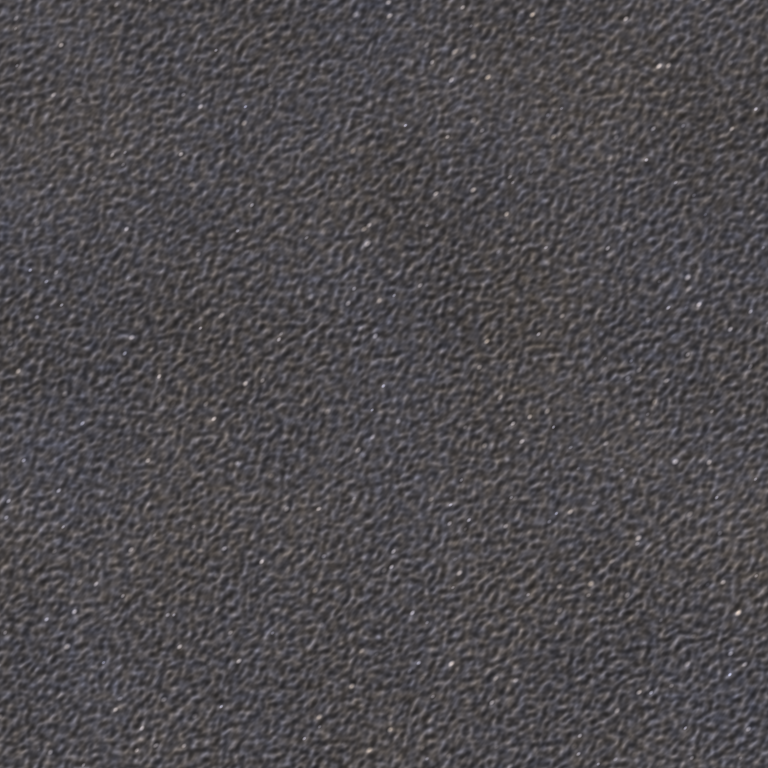
This texture is drawn by a WebGL 2 fragment shader. Its source:

```glsl
#version 300 es
precision highp float;
precision highp int;

#define GRAIN_FREQ vec2(82.0, 128.0)   // cells along and across the grain
#define GRAIN_ANGLE 0.72
#define LIGHT_SHIFT vec2(0.0035, -0.0045)
#define BASE_LUMA 0.302
#define CONTRAST 0.205
#define BASE_TINT vec3(1.0, 0.962, 0.997)
#define WARM_SHIFT vec3(0.05, 0.012, -0.07)
#define SPECK_FREQ 75.0
#define SPECK_SHARE 0.07
#define SPECK_GAIN 0.34

uniform vec2 u_resolution;
out vec4 fragColor;

// Two random values in 0..1 for an integer cell
vec2 hash2(vec2 cell) {
    uvec2 v = uvec2(ivec2(cell)) * 1664525u + 1013904223u;
    for (int i = 0; i < 2; i++) {
        v.x += v.y * 1664525u;
        v.y += v.x * 1664525u;
        v ^= v >> 16u;
    }
    return vec2(v & 0xffffu) / 65535.0;
}

mat2 rotation(float angle) {
    float c = cos(angle), s = sin(angle);
    return mat2(c, -s, s, c);
}

float cornerSlope(vec2 cell, vec2 offset) {
    float angle = 6.2832 * hash2(cell).x;
    return dot(vec2(cos(angle), sin(angle)), offset);
}

float gradientNoise(vec2 p) {
    vec2 cell = floor(p), f = fract(p);
    vec2 u = f * f * f * (f * (f * 6.0 - 15.0) + 10.0);
    vec2 e = vec2(0.0, 1.0);
    float low = mix(cornerSlope(cell, f), cornerSlope(cell + e.yx, f - e.yx), u.x);
    float high = mix(cornerSlope(cell + e.xy, f - e.xy), cornerSlope(cell + e.yy, f - e.yy), u.x);
    return mix(low, high, u.y);
}

// Height of the stone surface, stretched along the grain
float relief(vec2 p) {
    vec2 q = rotation(GRAIN_ANGLE) * p * GRAIN_FREQ;
    return gradientNoise(q) + 0.6 * gradientNoise(rotation(0.5) * q * 1.5 + 17.3);
}

// Sparse bright mineral flecks: x is brightness, y is warmth
vec2 specks(vec2 p) {
    vec2 q = p * SPECK_FREQ, cell = floor(q);
    vec2 sum = vec2(0.0);
    for (int y = -1; y <= 1; y++) {
        for (int x = -1; x <= 1; x++) {
            vec2 id = cell + vec2(x, y);
            vec2 kind = hash2(id + 311.0);
            vec2 d = rotation(GRAIN_ANGLE) * (q - id - hash2(id));
            float radius = mix(0.22, 0.4, kind.y);
            float shape = 1.0 - smoothstep(0.2, 1.0, length(d * vec2(0.8, 1.15)) / radius);
            float strength = max(0.0, 1.0 - kind.x / SPECK_SHARE);
            sum += shape * strength * vec2(1.0, kind.y - 0.5);
        }
    }
    return sum;
}

void main() {
    vec2 p = gl_FragCoord.xy / min(u_resolution.x, u_resolution.y);

    // Uneven grain direction
    vec2 bent = p + 0.003 * vec2(gradientNoise(p * 21.0), gradientNoise(p * 21.0 + 40.7));

    // Side-lit relief with a longer tail towards the highlights
    float tone = relief(bent) - 0.4 * relief(bent + LIGHT_SHIFT);
    tone += 0.35 * (tone * tone - 0.08);
    float patches = gradientNoise(p * 4.0 + 5.2) + 0.6 * gradientNoise(p * 13.0);
    float luma = BASE_LUMA + CONTRAST * mix(1.08, 0.92, p.y) * tone + 0.035 * patches;

    // Flecks and drifting warm and cool tints
    vec2 fleck = specks(bent);
    luma = max(luma + SPECK_GAIN * fleck.x, 0.1);
    float warmth = gradientNoise(p * 5.0 + 9.1) + 1.3 * gradientNoise(p * 70.0) + 1.5 * fleck.y;

    fragColor = vec4(luma * (BASE_TINT + WARM_SHIFT * warmth), 1.0);
}
```
